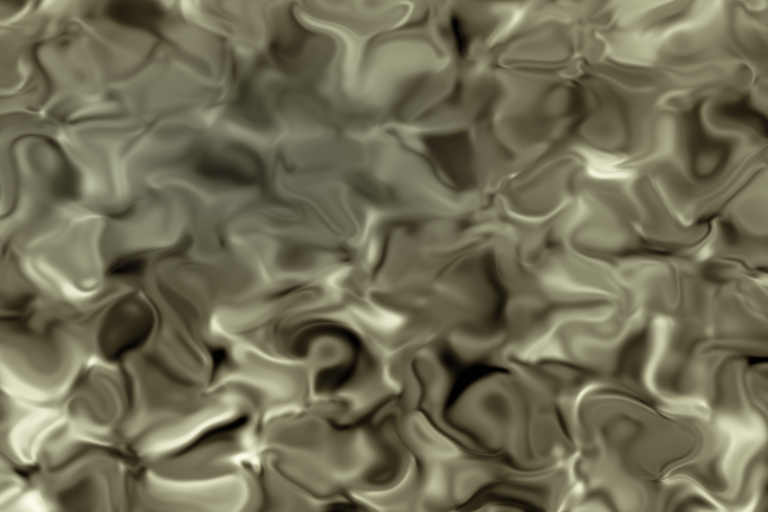
Write a Shadertoy shader that draws this texture.

```glsl
// Draws a rumpled, glossy olive-grey surface of folded blobs with a calm smoky patch.

// Three pseudo-random values in 0..1 for a grid cell.
vec3 hash3(vec2 cell, float seed) {
    vec3 h = fract(vec3(cell.xyx + seed * 7.3) * vec3(0.1031, 0.1030, 0.0973));
    h += dot(h, h.yxz + 33.33);
    return fract((h.xxy + h.yzz) * h.zyx);
}

// Cellular noise: one soft bump of random sign per cell, deviation near 1.
float bumpNoise(vec2 p, float seed) {
    vec2 cell = floor(p);
    float sum = 0.0;
    for (int y = -1; y <= 1; y++) {
        for (int x = -1; x <= 1; x++) {
            vec2 neighbour = cell + vec2(x, y);
            vec3 rnd = hash3(neighbour, seed);
            vec2 d = p - neighbour - rnd.xy;
            float k = max(0.0, 1.0 - dot(d, d));
            sum += k * k * k * (rnd.z * 2.0 - 1.0);
        }
    }
    return sum * 2.6;
}

// Pushes a point sideways by noise; strong pushes make folds.
vec2 warp(vec2 p, float frequency, float amount, float seed) {
    vec2 q = p * frequency;
    return p + amount * vec2(bumpNoise(q, seed), bumpNoise(q + 17.4, seed + 1.0));
}

// Thin soft line along the zero contour of a field.
float filament(float field, float width) {
    float t = field / width;
    return exp(-t * t);
}

// Slow undulation from layered sines, roughly -1..1.
float swell(vec2 p) {
    return 0.5 * sin(p.x * 5.1 + 2.0 * sin(p.y * 4.3 + 0.8))
         + 0.5 * sin(p.y * 8.7 - p.x * 3.1 + 1.3);
}

// Soft elliptical patch, 1 at its centre.
float patchMask(vec2 p, vec2 centre, vec2 radius) {
    vec2 d = (p - centre) / radius;
    return exp(-dot(d, d));
}

// Blends to the next colour as the tone rises from a to b.
vec3 blendTo(vec3 base, vec3 next, float a, float b, float tone) {
    return mix(base, next, clamp((tone - a) / (b - a), 0.0, 1.0));
}

// Tone in standard deviations to colour, from pits to highlights.
vec3 toneColour(float tone) {
    vec3 c = vec3(0.01, 0.005, 0.0);
    c = blendTo(c, vec3(0.20, 0.17, 0.10), -2.90, -1.75, tone);
    c = blendTo(c, vec3(0.34, 0.32, 0.22), -1.75, -0.85, tone);
    c = blendTo(c, vec3(0.45, 0.43, 0.33), -0.85, 0.00, tone);
    c = blendTo(c, vec3(0.56, 0.55, 0.43), 0.00, 0.75, tone);
    c = blendTo(c, vec3(0.69, 0.69, 0.56), 0.75, 1.50, tone);
    c = blendTo(c, vec3(0.87, 0.87, 0.75), 1.50, 2.35, tone);
    return blendTo(c, vec3(0.98, 0.98, 0.91), 2.35, 3.40, tone);
}

void mainImage(out vec4 fragColor, in vec2 fragCoord) {
    vec2 uv = fragCoord / iResolution.y;

    // Fold the plane twice, slightly stretched sideways
    vec2 p = uv * vec2(0.84, 1.0) + 3.0;
    vec2 q = warp(p, 11.0, 0.025, 1.0);
    q = warp(q, 22.0, 0.0125, 4.0);

    // Blobs of three sizes and pale creases
    float tone = 0.85 * bumpNoise(q * 15.0, 7.0);
    tone += 0.48 * bumpNoise(q * 29.0, 9.0);
    tone += 0.35 * bumpNoise(p * 6.0, 15.0);
    float crease = filament(bumpNoise(q * 10.0, 11.0), 0.2);
    tone += 0.45 * crease * smoothstep(-0.3, 1.0, bumpNoise(p * 8.0, 13.0));

    // Calm smoke above, strong relief below
    float calm = patchMask(uv, vec2(0.48, 0.66), vec2(0.55, 0.22));
    calm = clamp(calm + 0.15 * swell(uv), 0.0, 1.0);
    float contrast = mix(1.15, 0.9, smoothstep(0.1, 0.9, uv.y));
    contrast *= mix(1.0, 0.5, calm);
    tone = tone * contrast - 0.13 - 0.1 * calm;

    // Cool the smoky patch a little
    vec3 colour = toneColour(tone);
    colour += calm * vec3(-0.015, 0.0, 0.025);
    fragColor = vec4(colour, 1.0);
}
```
